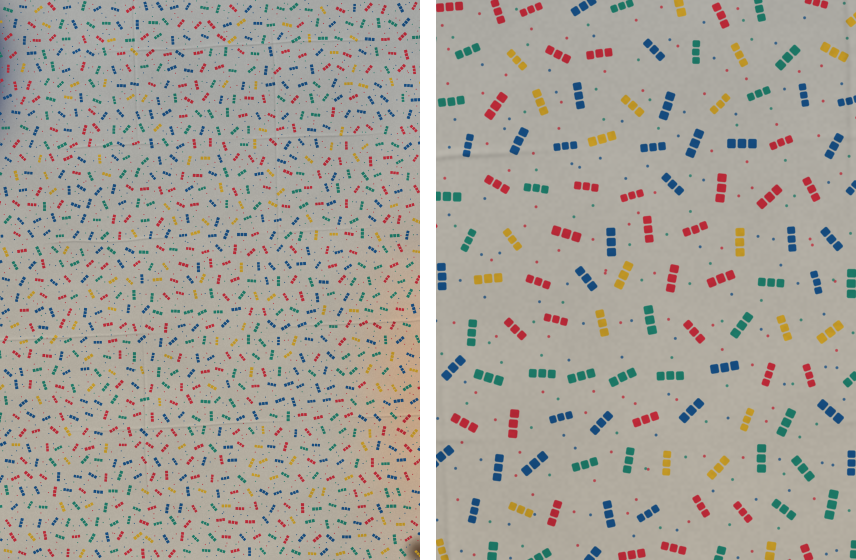
Left, the full canvas; right, a detail of the centre.
Give the GLSL for this pattern, as a Shadertoy shader.

```glsl
vec3 hash3(vec2 p) {
    vec3 q = fract(p.xyx * vec3(0.1031, 0.1030, 0.0973));
    q += dot(q, q.yxz + 33.33);
    return fract((q.xxy + q.yzz) * q.zyx);
}

float valueNoise(vec2 p) {
    vec2 i = floor(p), f = fract(p);
    f = f * f * (3.0 - 2.0 * f);
    return mix(mix(hash3(i).x, hash3(i + vec2(1, 0)).x, f.x),
               mix(hash3(i + vec2(0, 1)).x, hash3(i + vec2(1, 1)).x, f.x), f.y);
}

float fbm(vec2 p) {
    float sum = 0.0, amp = 0.5;
    for (int i = 0; i < 4; i++) {
        sum += amp * valueNoise(p);
        p = mat2(1.6, 1.2, -1.2, 1.6) * p + 7.3;
        amp *= 0.5;
    }
    return sum;
}

float roundedBox(vec2 p, vec2 halfSize, float radius) {
    vec2 q = abs(p) - halfSize + radius;
    return length(max(q, 0.0)) + min(max(q.x, q.y), 0.0) - radius;
}

vec3 inkColor(float pick) {
    vec3 red = vec3(0.72, 0.13, 0.19), blue = vec3(0.05, 0.27, 0.48);
    vec3 green = vec3(0.08, 0.45, 0.38), yellow = vec3(0.75, 0.58, 0.12);
    return pick < 0.30 ? red : pick < 0.60 ? blue : pick < 0.86 ? green : yellow;
}

// A fold: a dark line with a lit ridge beside it
float crease(float d) {
    return 0.045 * exp(-pow((d - 0.004) / 0.004, 2.0))
         - 0.09 * exp(-pow(d / 0.0022, 2.0));
}

// Cloth colour under uneven light
vec3 clothColor(vec2 uv) {
    vec3 cloth = mix(vec3(0.70, 0.675, 0.625), vec3(0.655, 0.66, 0.65),
                     smoothstep(0.4, 1.25, uv.y));
    float warmSide = smoothstep(0.75, 1.0, uv.x) * exp(-pow((uv.y - 0.4) / 0.35, 2.0));
    cloth += warmSide * vec3(0.09, -0.02, -0.09);
    float coolEdge = exp(-uv.x / 0.035) * exp(-pow((uv.y - 1.17) / 0.16, 2.0));
    cloth = mix(cloth, vec3(0.28, 0.32, 0.45), 0.75 * coolEdge);
    float darkCorner = smoothstep(0.05, 0.0, length(uv - vec2(1.0, 0.02)));
    return mix(cloth, vec3(0.28, 0.19, 0.12), 0.8 * darkCorner);
}

// Folds, soft wrinkles and weave as a brightness offset
float relief(vec2 uv) {
    float shade = 0.07 * (fbm(uv * vec2(5.0, 8.0)) - 0.47);
    shade += 0.03 * (fbm(uv * vec2(22.0, 34.0) + 40.0) - 0.47);
    shade += 0.03 * (valueNoise(uv * 380.0) - 0.5);
    float waver = 0.012 * (fbm(uv * 7.0 + 3.0) - 0.5);
    for (int i = 0; i < 5; i++) {
        float k = float(i);
        float height = 1.22 - 0.225 * k + 0.05 * (uv.x - 0.5);
        float strength = smoothstep(0.3, 0.7, valueNoise(vec2(uv.x * 4.0, k * 5.0)));
        shade += strength * crease(uv.y - height + waver);
    }
    for (int j = 0; j < 2; j++) {
        float k = float(j);
        float strength = smoothstep(0.35, 0.75, valueNoise(vec2(uv.y * 3.5, 31.0 + k * 9.0)));
        shade += 0.7 * strength * crease(uv.x - 0.33 - 0.33 * k + 0.03 * (uv.y - 0.8) + waver);
    }
    return shade;
}

void mainImage(out vec4 fragColor, in vec2 fragCoord) {
    vec2 uv = fragCoord / iResolution.x;
    float soft = 0.6 / iResolution.x + 0.0002;
    vec3 color = clothColor(uv);
    float light = 1.0 + relief(uv);

    // Staggered, jittered cells, each with a trio of squares and two specks
    float cellSize = 0.036;
    vec2 grid = uv / cellSize;
    float row = floor(grid.y);
    for (int y = -1; y <= 1; y++) {
        float r = row + float(y);
        float stagger = 0.5 * mod(r, 2.0);
        float column = floor(grid.x - stagger);
        for (int x = -1; x <= 1; x++) {
            vec2 id = vec2(column + float(x), r);
            vec3 place = hash3(id + 17.0);
            vec3 style = hash3(id + 91.0);
            vec2 center = id + vec2(stagger, 0.0) + 0.5 + 0.3 * (place.xy - 0.5);
            float angle = 3.14159 * place.z;
            vec2 axis = vec2(cos(angle), sin(angle));
            vec2 p = (grid - center) * cellSize;
            p = vec2(dot(p, axis), dot(p, vec2(-axis.y, axis.x)));

            // Specks on both sides of the trio
            vec2 speck = vec2(p.x + 0.014 * (style.z - 0.5) * sign(p.y), abs(p.y) - 0.0145);
            float speckMask = smoothstep(soft, -soft, length(speck) - 0.0011);
            vec3 speckInk = inkColor(fract(style.y * 7.0 + step(0.0, p.y) * 0.37) * 0.8);
            color = mix(color, speckInk * light, 0.75 * speckMask);

            // Three rounded squares in a line
            float scale = mix(0.85, 1.1, style.y);
            float pitch = 0.0076 * scale;
            float slot = clamp(round(p.x / pitch), -1.0, 1.0);
            vec2 q = p - vec2(slot * pitch, 0.0007 * (hash3(id + slot * 5.0).x - 0.5));
            float box = roundedBox(q, vec2(0.0031, 0.0034) * scale, 0.0014);
            vec3 ink = inkColor(style.x);
            color = mix(color, ink * light, 0.95 * smoothstep(soft, -soft, box));
        }
    }
    fragColor = vec4(clamp(color * light, 0.0, 1.0), 1.0);
}
```
